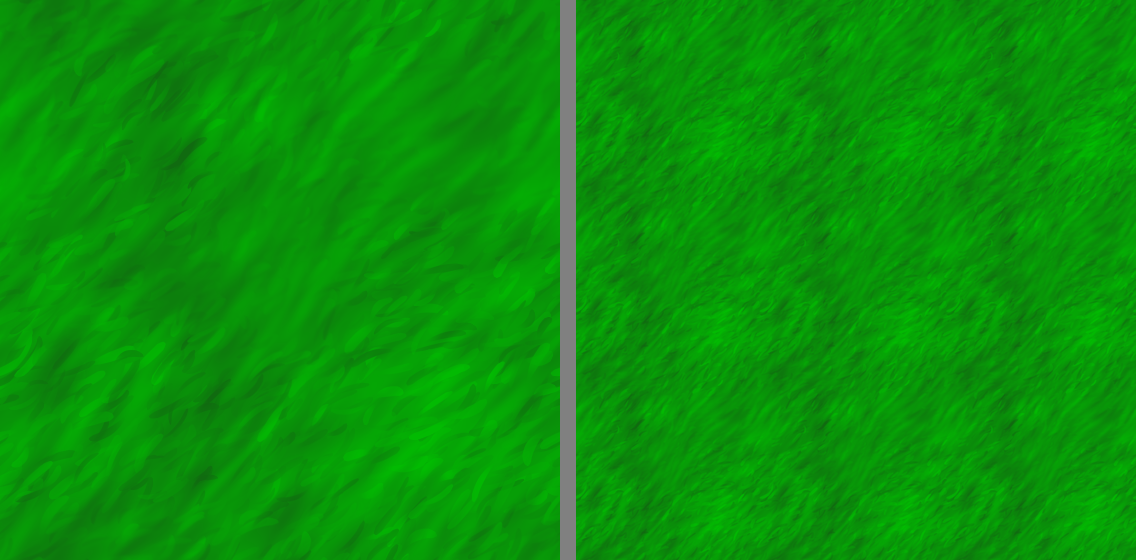
Left: one tile. Right: repeated 3 by 3.
A WebGL 1 fragment shader for this texture:

```glsl
precision highp float;
// Painted green grass: broad patches of tone, soft streaks smeared along a
// slowly turning slope, and layers of bent, tapered brush strokes on top.
// All noise and stroke cells wrap, so the square tiles without a seam.

uniform vec2 u_resolution;

const vec3 MID_GREEN = vec3(0.034, 0.574, 0.034);
const vec3 TONE_STEP = vec3(-0.176, 1.0, -0.176); // colour change per unit tone
const float TONE_MIN = -0.155;
const float TONE_MAX = 0.155;
const float SLOPE = 0.72;          // mean stroke angle in radians
const float SLOPE_TURN = 0.5;      // slow drift of the angle
const float SLOPE_JITTER = 0.9;    // spread between single strokes
const float STREAK_FAN = 0.14;     // wide and fine streaks part by this angle
const float BROAD_TONE = 0.062;
const float SIDE_GLOW = 0.017;     // lighter right side
const float WIDE_STREAK_TONE = 0.135;
const float FINE_STREAK_TONE = 0.26;
const float STROKE_TONE = 0.098;
const float STROKE_HALF_LENGTH = 0.05;
const float STROKE_HALF_WIDTH = 0.0095;
const float STROKE_BEND = 0.026;
const float STROKE_CELLS = 17.0;
const int STROKE_LAYERS = 5;
const int STREAK_STEPS = 8;        // samples on each side
const float TAU = 6.2831853;

vec3 hash3(vec2 cell, float seed) {
  vec3 h = fract(vec3(cell.xyx + seed * 7.31) * vec3(0.1031, 0.1030, 0.0973));
  h += dot(h, h.yxz + 33.33);
  return fract((h.xxy + h.yzz) * h.zyx);
}

vec2 wrapCell(vec2 cell, float cells) {
  return floor(mod(cell + 0.5, cells));
}

vec2 heading(float angle) {
  return vec2(cos(angle), sin(angle));
}

// Value noise with a whole number of cells per tile
float wrapNoise(vec2 p, float cells, float seed) {
  vec2 q = p * cells;
  vec2 i = floor(q);
  vec2 f = q - i;
  f = f * f * f * (f * (f * 6.0 - 15.0) + 10.0);
  float a = hash3(wrapCell(i, cells), seed).x;
  float b = hash3(wrapCell(i + vec2(1.0, 0.0), cells), seed).x;
  float c = hash3(wrapCell(i + vec2(0.0, 1.0), cells), seed).x;
  float d = hash3(wrapCell(i + 1.0, cells), seed).x;
  return mix(mix(a, b, f.x), mix(c, d, f.x), f.y);
}

float slopeAngle(vec2 p) {
  return SLOPE + SLOPE_TURN * (wrapNoise(p, 4.0, 3.0) - 0.5);
}

// Noise averaged along a direction, centred on zero
float streak(vec2 p, vec2 dir, float cells, float reach, float seed) {
  float sum = 0.0;
  float total = 0.0;
  for (int i = -STREAK_STEPS; i <= STREAK_STEPS; i++) {
    float s = float(i) / float(STREAK_STEPS);
    float weight = 1.1 - abs(s);
    sum += weight * wrapNoise(p + dir * s * reach, cells, seed);
    total += weight;
  }
  return sum / total - 0.5;
}

// Coverage of one brush mark: crisp round head, thin fading tail
float strokeMask(vec2 offset, float angle, vec2 halfSize, float bend, float soft) {
  vec2 dir = heading(angle);
  float along = dot(offset, dir) / halfSize.x;
  float across = dot(offset, vec2(-dir.y, dir.x));
  across += bend * (along * along - 0.4);
  float head = sqrt(clamp((1.0 - along) * 3.5, 0.0, 1.0));
  float width = halfSize.y * head * smoothstep(-1.5, 0.2, along);
  float edge = 1.0 - smoothstep(-soft, soft, abs(across) - width);
  float ends = smoothstep(-1.0, 0.0, along) * (1.0 - smoothstep(0.94, 1.0, along));
  return edge * ends;
}

// Paints one layer of strokes over the tone
float paintStrokes(float tone, float base, vec2 p, float crisp, float seed) {
  vec2 home = floor(p * STROKE_CELLS);
  for (int y = -1; y <= 1; y++) {
    for (int x = -1; x <= 1; x++) {
      vec2 cell = home + vec2(float(x), float(y));
      vec2 id = wrapCell(cell, STROKE_CELLS);
      vec3 place = hash3(id, seed);
      vec3 look = hash3(id, seed + 11.0);
      vec2 center = (cell + place.xy) / STROKE_CELLS;
      float angle = slopeAngle(center) + SLOPE_JITTER * (place.z - 0.5);
      float shade = 2.0 * look.x - 1.0;
      float thin = shade < 0.0 ? 0.75 : 1.0; // dark gaps are slimmer
      vec2 halfSize = vec2(STROKE_HALF_LENGTH * mix(0.45, 1.0, look.y),
                           STROKE_HALF_WIDTH * mix(0.45, 1.0, look.z) * thin);
      float bend = STROKE_BEND * (fract(look.y * 7.0) - 0.5);
      vec2 offset = p - center;
      if (fract(look.z * 9.0) < 0.35) offset = -offset; // some point downhill
      float soft = mix(0.005, 0.0013, crisp);
      float mask = strokeMask(offset, angle, halfSize, bend, soft);
      float opacity = mix(0.3, 0.9, crisp) * mix(0.45, 1.0, fract(look.x * 13.0));
      tone = mix(tone, base + STROKE_TONE * shade, mask * opacity);
    }
  }
  return tone;
}

void main() {
  vec2 p = gl_FragCoord.xy / u_resolution;
  float angle = slopeAngle(p);
  vec2 wideDir = heading(angle - STREAK_FAN);
  vec2 fineDir = heading(angle + STREAK_FAN);

  // Broad light and shade, then smeared streaks
  float base = BROAD_TONE * streak(p, heading(angle), 6.0, 0.12, 21.0);
  base += 0.5 * BROAD_TONE * (wrapNoise(p, 3.0, 5.0) - 0.5);
  base += SIDE_GLOW * cos(TAU * (p.x - 0.85));
  base += WIDE_STREAK_TONE * streak(p, wideDir, 19.0, 0.11, 31.0);
  base += FINE_STREAK_TONE * streak(p, fineDir, 48.0, 0.075, 41.0);

  // Strokes stand out in some patches and melt away in others
  float crisp = smoothstep(0.15, 0.65, wrapNoise(p, 4.0, 51.0));
  float tone = base;
  for (int layer = 0; layer < STROKE_LAYERS; layer++) {
    tone = paintStrokes(tone, base, p, crisp, 60.0 + 5.0 * float(layer));
  }
  tone = clamp(tone, TONE_MIN, TONE_MAX);
  gl_FragColor = vec4(MID_GREEN + TONE_STEP * tone, 1.0);
}
```
